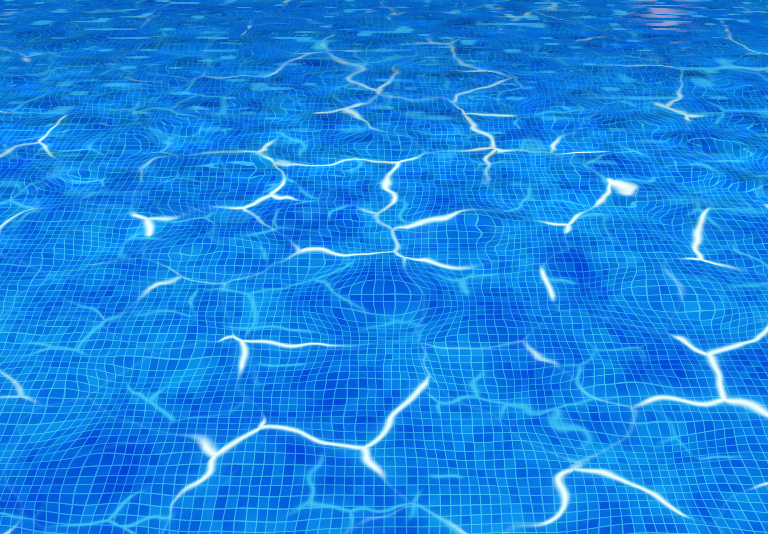
Reproduce this texture procedurally as a Shadertoy shader.

```glsl
// Sunlit swimming pool: a mosaic floor in perspective, refracted by ripples.
// Tiles are a filtered grid, caustics are warped cell borders, and the far
// water turns teal with fine flat streaks of reflected light.

const float FLOOR_HORIZON = 1.8;             // vanishing heights, canvas height = 1
const float WATER_HORIZON = 1.35;
const vec2  TILE_DENSITY  = vec2(88.0, 176.0);
const vec2  RIPPLE_DENSITY = vec2(5.0, 10.0);
const float REFRACT_NEAR  = 0.6;             // bending, in tiles
const float REFRACT_FAR   = 1.9;
const float GROUT_HALF    = 0.055;           // in tiles
const vec2  CAUSTIC_CELL  = vec2(17.0, 13.0);

const vec3 DEEP_BLUE   = vec3(0.005, 0.28, 0.84);
const vec3 POOL_BLUE   = vec3(0.015, 0.44, 0.885);
const vec3 BRIGHT_BLUE = vec3(0.04, 0.60, 0.94);
const vec3 HALO_CYAN   = vec3(0.16, 0.72, 0.96);
const vec3 GROUT_CYAN  = vec3(0.30, 0.82, 0.97);
const vec3 FAR_TEAL    = vec3(0.012, 0.34, 0.69);
const vec3 SUN_WHITE   = vec3(0.93, 1.0, 0.99);
const vec3 PINK_GLOW   = vec3(0.80, 0.66, 0.78);

float hash12(vec2 p) {
    vec3 h = fract(vec3(p.xyx) * 0.1031);
    h += dot(h, h.yzx + 33.33);
    return fract((h.x + h.y) * h.z);
}

vec2 hash22(vec2 p) {
    return vec2(hash12(p), hash12(p + vec2(57.3, 113.7)));
}

float noise(vec2 p) {
    vec2 i = floor(p), f = fract(p);
    f = f * f * f * (f * (f * 6.0 - 15.0) + 10.0);
    return mix(mix(hash12(i), hash12(i + vec2(1, 0)), f.x),
               mix(hash12(i + vec2(0, 1)), hash12(i + vec2(1, 1)), f.x), f.y);
}

// Water height and its slope
float waterHeight(vec2 p) {
    const mat2 turn = mat2(0.8, 0.6, -0.6, 0.8);
    return noise(p) + 0.15 * noise(turn * p * 2.1 + 9.0);
}

vec2 waterSlope(vec2 p) {
    const float e = 0.04;
    float h = waterHeight(p);
    return vec2(waterHeight(p + vec2(e, 0)) - h, waterHeight(p + vec2(0, e)) - h) / e;
}

// Distance to the line halfway between the two nearest cell points
float cellBorder(vec2 p) {
    vec2 i = floor(p), f = fract(p);
    vec2 nearest = vec2(8.0), second = vec2(9.0);
    for (int y = -1; y <= 1; y++)
    for (int x = -1; x <= 1; x++) {
        vec2 g = vec2(x, y);
        vec2 r = g + 0.1 + 0.8 * hash22(i + g) - f;
        if (dot(r, r) < dot(nearest, nearest)) { second = nearest; nearest = r; }
        else if (dot(r, r) < dot(second, second)) second = r;
    }
    return dot(0.5 * (nearest + second), normalize(second - nearest));
}

// Grout coverage, fading to its mean where lines are finer than a pixel
float groutLines(vec2 tile, vec2 footprint) {
    vec2 d = abs(fract(tile + 0.5) - 0.5);
    vec2 halfWidth = clamp(0.45 * footprint, vec2(GROUT_HALF), vec2(0.5));
    vec2 aa = 0.4 * footprint + 0.01;
    vec2 line = (1.0 - smoothstep(halfWidth - aa, halfWidth + aa, d)) * GROUT_HALF / halfWidth;
    line = mix(line, vec2(2.0 * GROUT_HALF), clamp(footprint * 2.0 - 0.9, 0.0, 1.0));
    return line.x + line.y - line.x * line.y;
}

vec3 blueRamp(float t) {
    vec3 c = mix(DEEP_BLUE, POOL_BLUE, clamp(t * 2.0, 0.0, 1.0));
    return mix(c, BRIGHT_BLUE, clamp(t * 2.0 - 1.0, 0.0, 1.0));
}

void mainImage(out vec4 fragColor, in vec2 fragCoord) {
    vec2 uv = (fragCoord - vec2(0.5 * iResolution.x, 0.0)) / iResolution.y;
    float far = smoothstep(0.66, 1.0, uv.y);

    // Project onto water and floor, then bend the floor by the ripples
    vec2 water = RIPPLE_DENSITY * vec2(uv.x, 1.0) / (WATER_HORIZON - uv.y) + 20.0;
    vec2 slope = waterSlope(water);
    vec2 still = TILE_DENSITY * vec2(uv.x, 1.0) / (FLOOR_HORIZON - uv.y) + 200.0;
    vec2 bend = slope * mix(REFRACT_NEAR, REFRACT_FAR, uv.y);
    vec2 tile = still + bend;
    vec2 dx = dFdx(tile), dy = dFdy(tile);
    vec2 footprint = sqrt(dx * dx + dy * dy);
    float blur = max(footprint.x, footprint.y);

    // Mosaic tiles under uneven light
    float tint = hash12(floor(tile));
    float shade = (tint - 0.5) * 0.5 - 0.3 * step(0.94, tint);
    shade *= 1.0 - smoothstep(0.5, 1.2, blur);
    float glow = noise(tile / 8.0) * 0.55 + noise(tile / 3.3 + 31.0) * 0.45;
    float light = 0.50 + (glow - 0.5) * 0.85 + shade + 0.08 * slope.y;
    vec3 col = blueRamp(light);
    col = mix(col, GROUT_CYAN, groutLines(tile, footprint) * (0.50 + 0.45 * glow));

    // Caustics: a thin broken net of white and a finer cyan one
    vec2 net = (still + 0.6 * bend) / CAUSTIC_CELL;
    net += 0.22 * vec2(noise(net * 2.6), noise(net * 2.6 + 40.0));
    net += 0.05 * vec2(noise(net * 7.0 + 5.0), noise(net * 7.0 + 60.0));
    float border = cellBorder(net);
    float fineBorder = cellBorder(net * 1.9 + 7.0);
    float power = smoothstep(0.42, 0.85, noise(net * 2.1 + 70.0)) * (1.0 - 0.4 * far);
    float finePower = smoothstep(0.45, 0.85, noise(net * 3.1 + 25.0));
    float pixel = blur / CAUSTIC_CELL.y;
    float core = 1.0 - smoothstep(0.0, 0.012 + 0.026 * power + 0.7 * pixel, border);
    float fineCore = 1.0 - smoothstep(0.0, 0.035 + 1.4 * pixel, fineBorder);
    col = mix(col, HALO_CYAN, exp(-fineBorder * 16.0) * (0.10 + 0.30 * finePower));
    col = mix(col, GROUT_CYAN, fineCore * finePower * 0.75);
    col = mix(col, HALO_CYAN, exp(-border * 17.0) * (0.15 + 0.60 * power));
    col = mix(col, SUN_WHITE, core * min(1.0, 0.08 + 1.3 * power));

    // Far water: teal sky tint, fine wavelets, glints and a pink reflection
    float wavelet = noise(water * vec2(2.0, 3.0) + 50.0) - 0.5;
    float chop = noise(water * vec2(4.5, 5.5) + 13.0) - 0.5;
    float swell = wavelet + chop;
    col = mix(col, FAR_TEAL, far * clamp(0.62 + 0.75 * swell, 0.0, 0.95));
    col *= 1.0 + smoothstep(0.4, 0.95, uv.y) * (0.30 * swell + 0.06 * clamp(slope.y, -1.5, 1.5));
    float glint = smoothstep(0.74, 0.95, noise(water * vec2(2.2, 3.2) + 90.0));
    col = mix(col, GROUT_CYAN, 0.55 * glint * smoothstep(0.35, 0.9, uv.y));
    float pinkColumn = exp(-pow((uv.x - 0.52) / 0.045, 2.0)) * smoothstep(0.86, 0.97, uv.y);
    col = mix(col, PINK_GLOW, 0.75 * pinkColumn * smoothstep(0.4, 0.7, noise(water * vec2(2.0, 4.0))));

    fragColor = vec4(clamp(col, 0.0, 1.0), 1.0);
}
```
